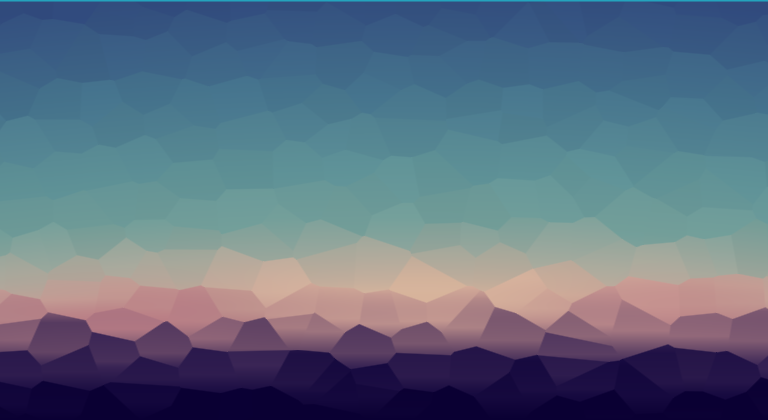
This background is drawn by a WebGL 2 fragment shader. Its source:

```glsl
#version 300 es
precision highp float;
// Faceted dusk sky above misty dark peaks.
// A jittered Voronoi mosaic bends the height at which a vertical colour ramp
// is read; soft peach and rose glows warm the horizon.

#define CELLS vec2(9.4, 12.5)   // cells per canvas height, across and up
#define JITTER 0.96             // scatter of the cell sites
#define SKY_FACET 0.5           // how far sky cells flatten the ramp
#define PEAK_DROP 1.15          // how dark the crests of the peaks are
#define MIST_BIAS 0.018         // height regained by the mist below the crests
#define CENTRE_LIFT 0.04        // rise of the warm bands at mid width
#define TONE_VARIATION 0.014    // brightness change from cell to cell
#define TOP_LINE 0.0036         // thickness of the cyan line at the top

uniform vec2 u_resolution;
out vec4 fragColor;

// Colour in rgb, height of the stop in a
const int STOPS = 11;
const vec4 RAMP[STOPS] = vec4[](
  vec4(0.04, 0.00, 0.20, 0.02),
  vec4(0.09, 0.04, 0.25, 0.08),
  vec4(0.22, 0.14, 0.33, 0.145),
  vec4(0.44, 0.31, 0.42, 0.195),
  vec4(0.67, 0.49, 0.52, 0.25),
  vec4(0.77, 0.65, 0.60, 0.31),
  vec4(0.65, 0.66, 0.61, 0.375),
  vec4(0.45, 0.62, 0.60, 0.46),
  vec4(0.37, 0.57, 0.59, 0.585),
  vec4(0.27, 0.45, 0.55, 0.77),
  vec4(0.19, 0.29, 0.49, 1.0));

float hash(vec2 p) {
  return fract(sin(dot(p, vec2(127.1, 311.7))) * 43758.5453);
}

vec2 siteOf(vec2 cell) {
  vec2 offset = vec2(hash(cell), hash(cell + 37.2));
  return cell + 0.5 + JITTER * (offset - 0.5);
}

vec3 ramp(float h) {
  vec3 colour = RAMP[0].rgb;
  for (int i = 1; i < STOPS; i++) {
    float t = clamp((h - RAMP[i - 1].a) / (RAMP[i].a - RAMP[i - 1].a), 0.0, 1.0);
    colour = mix(colour, RAMP[i].rgb, t);
  }
  return colour;
}

float glow(vec2 p, vec2 centre, vec2 radius) {
  vec2 d = (p - centre) / radius;
  return exp(-dot(d, d));
}

// Colour of one facet; uv spans 0 to 1 on both axes
vec3 facet(vec2 uv, vec2 site, float aspect) {
  vec2 siteUv = site / CELLS / vec2(aspect, 1.0);

  // Sky facets flatten the ramp; peaks have dark crests that fade into mist
  float rise = uv.y - siteUv.y;
  float sky = uv.y - SKY_FACET * rise;
  float crest = clamp(rise + 0.015, 0.0, 0.07);
  float peak = uv.y + MIST_BIAS - PEAK_DROP * crest;
  float h = mix(peak, sky, smoothstep(0.22, 0.36, uv.y));
  vec2 p = vec2(mix(uv.x, siteUv.x, 0.4), h);

  // Raise the warm bands in the middle, and cool the upper corners
  float middle = 1.0 - pow(abs(2.0 * p.x - 1.05), 2.0);
  float lift = CENTRE_LIFT * (middle - 0.6) * smoothstep(0.2, 0.4, h);
  vec3 colour = ramp(h - lift);

  // Peach light at the centre, rose haze on both sides
  colour = mix(colour, vec3(0.91, 0.76, 0.63), 0.65 * glow(p, vec2(0.55, 0.30), vec2(0.25, 0.06)));
  colour = mix(colour, vec3(0.76, 0.48, 0.52), 0.60 * glow(p, vec2(0.16, 0.26), vec2(0.16, 0.055)));
  colour = mix(colour, vec3(0.78, 0.53, 0.54), 0.55 * glow(p, vec2(0.88, 0.28), vec2(0.14, 0.05)));
  return colour * (1.0 + TONE_VARIATION * (2.0 * hash(site) - 1.0));
}

void main() {
  vec2 uv = gl_FragCoord.xy / u_resolution;
  float aspect = u_resolution.x / u_resolution.y;
  vec2 p = uv * vec2(aspect, 1.0) * CELLS;

  // Nearest two sites
  vec2 nearest = vec2(0.0), second = vec2(0.0);
  float d1 = 1e3, d2 = 1e3;
  for (int j = -2; j <= 2; j++) {
    for (int i = -2; i <= 2; i++) {
      vec2 site = siteOf(floor(p) + vec2(i, j));
      float d = dot(site - p, site - p);
      if (d < d1) {
        second = nearest; d2 = d1;
        nearest = site; d1 = d;
      } else if (d < d2) {
        second = site; d2 = d;
      }
    }
  }

  // Blend the two facets across their shared edge
  float edge = (d2 - d1) / (2.0 * length(second - nearest));
  float pixel = CELLS.y / u_resolution.y;
  float own = 0.5 + 0.5 * clamp(edge / (0.7 * pixel), 0.0, 1.0);
  vec3 colour = mix(facet(uv, second, aspect), facet(uv, nearest, aspect), own);

  // Thin cyan line along the top
  float halfPixel = 0.5 / u_resolution.y;
  float line = smoothstep(-halfPixel, halfPixel, uv.y - 1.0 + TOP_LINE);
  colour = mix(colour, vec3(0.14, 0.64, 0.74), line);
  fragColor = vec4(colour, 1.0);
}
```
